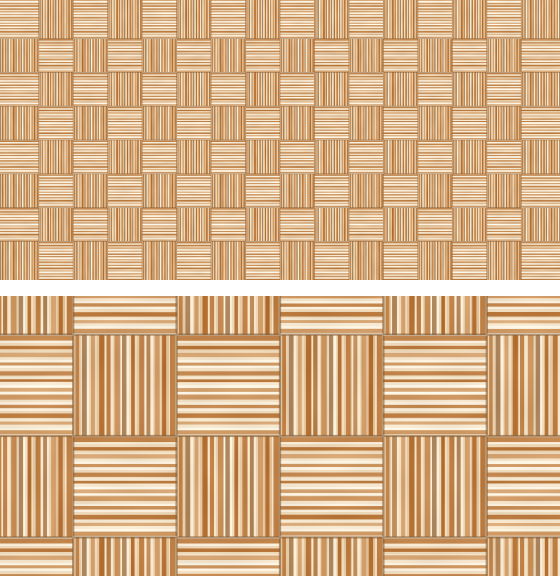
Top: the whole. Bottom: its middle third, enlarged.
Write a Shadertoy shader that draws this pattern.

```glsl
// Basket weave of square tiles, 16 across and 8 down, whose grain alternates between
// pale horizontal and browner vertical reeds. Each reed is a light band with a darker
// line of scattered width and tone; gradient noise adds soft streaks along the grain.

float hash(vec2 p) {
    vec3 q = fract(vec3(p.xyx) * vec3(0.1031, 0.1030, 0.0973));
    q += dot(q, q.yzx + 33.33);
    return fract((q.x + q.y) * q.z);
}

float cornerSlope(vec2 corner, vec2 offset) {
    float angle = 6.2832 * hash(corner);
    return dot(vec2(cos(angle), sin(angle)), offset);
}

float gradientNoise(vec2 p) {
    vec2 i = floor(p), f = fract(p);
    vec2 u = f * f * f * (f * (f * 6.0 - 15.0) + 10.0);
    float low = mix(cornerSlope(i, f), cornerSlope(i + vec2(1, 0), f - vec2(1, 0)), u.x);
    float high = mix(cornerSlope(i + vec2(0, 1), f - vec2(0, 1)),
                     cornerSlope(i + vec2(1, 1), f - vec2(1, 1)), u.x);
    return mix(low, high, u.y);
}

// Evenly spread reed value shared by tiles of one direction, plus a little of the tile's own
float reedValue(float reed, vec2 tile, float kind, float ratio) {
    float sharedValue = fract((reed + 3.0) * ratio + 0.37 * kind);
    float ownValue = hash(vec2(reed + 31.0 * tile.x + 300.0, ratio * 230.0 + 47.0 * tile.y + 400.0));
    return mix(sharedValue, ownValue, 0.12);
}

vec3 reeds(vec2 local, vec2 tile, float kind, float pixel) {
    // x runs across the reeds, y along them
    vec2 grain = kind > 0.5 ? local : local.yx;
    float count = 12.0 + kind;
    float across = grain.x * count;
    float reed = floor(across);
    float tone = reedValue(reed, tile, kind, 0.618);
    float depth = reedValue(reed, tile, kind, 0.755);
    float width = reedValue(reed, tile, kind, 0.570);
    float shift = reedValue(reed, tile, kind, 0.414) - 0.5;

    vec3 cream = mix(vec3(0.92, 0.83, 0.70), vec3(1.00, 0.98, 0.93), tone);
    vec3 straw = mix(vec3(0.88, 0.74, 0.57), vec3(1.00, 0.97, 0.89), tone);
    vec3 body = mix(cream, straw, kind);

    // Darker line inside each reed, sometimes greyed on vertical tiles
    vec3 ink = mix(vec3(0.86, 0.68, 0.49), vec3(0.68, 0.40, 0.15), depth);
    ink = mix(ink, vec3(0.62, 0.49, 0.35), 0.75 * kind * smoothstep(0.65, 0.85, tone));
    float halfWidth = mix(0.13 + 0.08 * kind, 0.30 + 0.06 * kind, width);
    float edge = halfWidth - abs(fract(across) - 0.5 - 0.25 * shift);
    float line = clamp(edge / (pixel * count) + 0.5, 0.0, 1.0);

    float streak = gradientNoise(vec2(across * 0.8, grain.y * 2.0) + tile * 19.7 + 500.0);
    return mix(body, ink, line) + 0.04 * streak;
}

void mainImage(out vec4 fragColor, in vec2 fragCoord) {
    // Centred grid; the outermost tiles reach on to the canvas edge
    vec2 pitch = vec2(0.1231, 0.1207);
    vec2 grid = (fragCoord - 0.5 * iResolution.xy) / iResolution.y / pitch;
    vec2 tile = clamp(floor(grid), vec2(-8, -4), vec2(7, 3));
    vec2 local = grid - tile;
    float kind = 1.0 - mod(tile.x + tile.y, 2.0);
    float pixel = 1.0 / (iResolution.y * pitch.y);

    vec3 color = reeds(local, tile, kind, pixel);

    // Thin brown seams where the tiles meet
    vec2 seam = abs(grid - clamp(round(grid), vec2(-7, -3), vec2(7, 3)));
    float gap = min(seam.x, seam.y);
    float cover = clamp((0.011 - gap) / pixel + 0.5, 0.0, 1.0);
    color = mix(color, vec3(0.53, 0.38, 0.23), 0.65 * cover);

    fragColor = vec4(clamp(color, 0.0, 1.0), 1.0);
}
```
